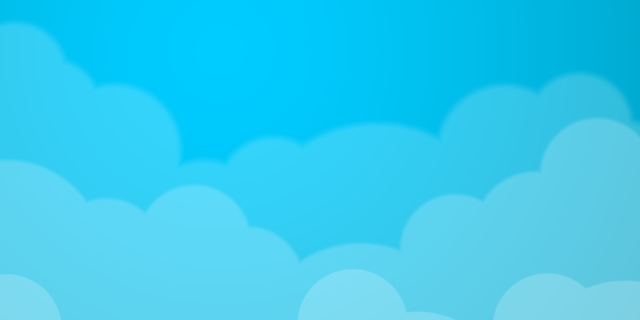
This background is drawn by a Shadertoy shader. Its source:

```glsl
// Layered translucent clouds, softer with distance, on a radially lit blue sky.

const vec3 SKY_BRIGHT = vec3(0.0, 0.80, 1.0);
const vec3 SKY_DARK = vec3(0.0, 0.67, 0.82);
const vec3 CLOUD_COLOR = vec3(1.0);
const vec2 GLOW_CENTER = vec2(0.69, 0.844);
const float GLOW_RADIUS = 1.32;
const float GLOW_FALLOFF = 1.5;
const float CLOUD_OPACITY = 0.2;
const float BACK_BLUR = 0.017;
const float MIDDLE_BLUR = 0.009;
const float FRONT_BLUR = 0.002;

// Puffs: center x, center y, radius, in canvas heights
const vec3 BACK_PUFFS[9] = vec3[9](
    vec3(0.047, 0.766, 0.164), vec3(0.156, 0.656, 0.161),
    vec3(0.357, 0.529, 0.208), vec3(0.638, 0.292, 0.208),
    vec3(0.854, 0.398, 0.174), vec3(1.177, 0.185, 0.430),
    vec3(1.578, 0.521, 0.214), vec3(1.810, 0.604, 0.167),
    vec3(1.940, 0.466, 0.161));
const vec3 MIDDLE_PUFFS[8] = vec3[8](
    vec3(0.021, 0.195, 0.305), vec3(0.331, 0.190, 0.190),
    vec3(0.607, 0.245, 0.177), vec3(0.771, 0.112, 0.180),
    vec3(1.128, -0.104, 0.344), vec3(1.424, 0.219, 0.174),
    vec3(1.674, 0.271, 0.193), vec3(1.867, 0.451, 0.180));
const vec3 FRONT_PUFFS[5] = vec3[5](
    vec3(0.021, -0.029, 0.172), vec3(1.102, -0.013, 0.172),
    vec3(1.307, -0.250, 0.276), vec3(1.711, -0.026, 0.172),
    vec3(1.953, -0.195, 0.318));

// Distance to a disc extended straight down, so that puffs fill their layer
float puffDistance(vec2 p, vec3 puff) {
    vec2 offset = p - puff.xy;
    offset.y = max(offset.y, 0.0);
    return length(offset) - puff.z;
}

vec3 addCloud(vec3 color, float dist, float blur) {
    float halfWidth = max(blur, 1.0 / iResolution.y);
    float cover = 1.0 - smoothstep(-halfWidth, halfWidth, dist);
    return mix(color, CLOUD_COLOR, CLOUD_OPACITY * cover);
}

void mainImage(out vec4 fragColor, in vec2 fragCoord) {
    vec2 p = fragCoord / iResolution.y;

    // Sky
    float shade = pow(length(p - GLOW_CENTER) / GLOW_RADIUS, GLOW_FALLOFF);
    vec3 color = mix(SKY_BRIGHT, SKY_DARK, shade);

    // Union of the puffs in each layer
    float back = 1e3, middle = 1e3, front = 1e3;
    for (int i = 0; i < BACK_PUFFS.length(); i++)
        back = min(back, puffDistance(p, BACK_PUFFS[i]));
    for (int i = 0; i < MIDDLE_PUFFS.length(); i++)
        middle = min(middle, puffDistance(p, MIDDLE_PUFFS[i]));
    for (int i = 0; i < FRONT_PUFFS.length(); i++)
        front = min(front, puffDistance(p, FRONT_PUFFS[i]));

    // Clouds from far to near
    color = addCloud(color, back, BACK_BLUR);
    color = addCloud(color, middle, MIDDLE_BLUR);
    color = addCloud(color, front, FRONT_BLUR);

    fragColor = vec4(color, 1.0);
}
```
